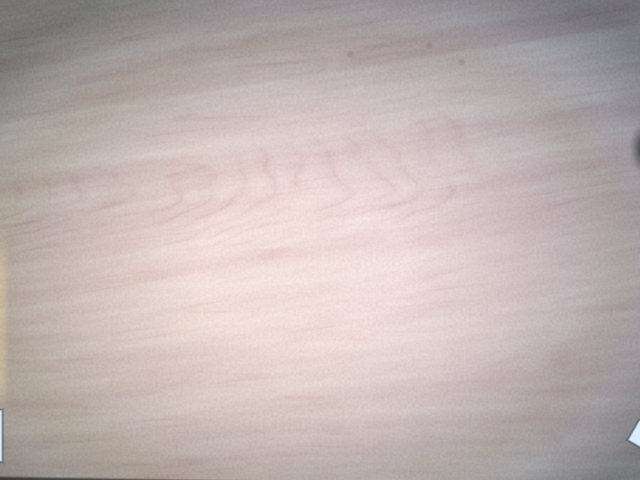
Reproduce this texture procedurally as a WebGL 2 fragment shader.

```glsl
#version 300 es
precision highp float;

uniform vec2 u_resolution;
out vec4 fragColor;

// Illumination: colours from the bright centre to the dark rim
const vec3 LIGHT_RAMP[6] = vec3[6](
    vec3(0.945, 0.866, 0.852), vec3(0.845, 0.776, 0.764), vec3(0.75, 0.70, 0.697),
    vec3(0.675, 0.637, 0.612), vec3(0.622, 0.602, 0.606), vec3(0.47, 0.47, 0.46));
const float LIGHT_STOPS[6] = float[6](0.16, 0.30, 0.40, 0.475, 0.55, 0.66);
const vec2 LIGHT_CENTRE = vec2(0.47, 0.44);
const float LIGHT_SKEW = 0.12;

// Wood
const vec3 GRAIN_TINT = vec3(0.62, 1.0, 0.88);
const float BOARD_SLOPE = 0.155;
const float ARCH_AXIS = 0.60;
const float ARCH_SPACING = 0.075;
const float ARCH_STRENGTH = 0.036;
const float STREAK_STRENGTH = 0.045;
const float VEIN_STRENGTH = 0.028;
const float FIBRE_STRENGTH = 0.022;
const float SENSOR_NOISE = 0.034;
const int KNOT_COUNT = 3;

vec2 hash2(vec2 p) {
    vec3 q = fract(p.xyx * vec3(0.1031, 0.1030, 0.0973));
    q += dot(q, q.yzx + 33.33);
    return fract((q.xx + q.yz) * q.zy);
}

float cornerSlope(vec2 cell, vec2 offset) {
    float angle = 6.2832 * hash2(cell).x;
    return dot(vec2(cos(angle), sin(angle)), offset);
}

float gradientNoise(vec2 p) {
    vec2 i = floor(p), f = p - i;
    vec2 s = f * f * f * (f * (f * 6.0 - 15.0) + 10.0);
    vec2 e = vec2(1.0, 0.0);
    return mix(mix(cornerSlope(i, f), cornerSlope(i + e.xy, f - e.xy), s.x),
               mix(cornerSlope(i + e.yx, f - e.yx), cornerSlope(i + e.xx, f - e.xx), s.x), s.y);
}

float fbm(vec2 p) {
    float sum = 0.0, gain = 1.0;
    for (int i = 0; i < 3; i++) {
        sum += gain * gradientNoise(p);
        p = p * 2.03 + 17.3;
        gain *= 0.55;
    }
    return sum;
}

// Thin dark ring with a soft shade trailing behind it
float growthRing(float t) {
    float f = fract(t);
    float d = (f - 0.6) / 0.09;
    return 0.7 * exp(-d * d) + 0.6 * smoothstep(0.0, 0.6, f) * smoothstep(1.0, 0.6, f);
}

float boxMask(vec2 p, vec2 halfSize, float blur) {
    vec2 d = abs(p) - halfSize;
    return 1.0 - smoothstep(-blur, blur, max(d.x, d.y));
}

vec3 illumination(vec2 uv) {
    float r = length((uv - LIGHT_CENTRE) * vec2(0.97, 1.0));
    r += LIGHT_SKEW * (0.5 - uv.x) * (uv.y - 0.3);
    vec3 c = LIGHT_RAMP[0];
    for (int i = 1; i < 6; i++)
        c = mix(c, LIGHT_RAMP[i], clamp((r - LIGHT_STOPS[i - 1]) / (LIGHT_STOPS[i] - LIGHT_STOPS[i - 1]), 0.0, 1.0));
    // Warm lower left, cool right
    return c + vec3(0.012, 0.006, -0.035) * (0.6 - uv.x - 0.4 * uv.y);
}

void main() {
    vec2 p = gl_FragCoord.xy / u_resolution.y;
    float aspect = u_resolution.x / u_resolution.y;
    vec3 colour = illumination(vec2(p.x / aspect, p.y));

    // Grain coordinates fan out from nearly level to tilted
    float v = p.y - p.x * mix(0.04, BOARD_SLOPE, smoothstep(0.0, 0.6, p.y));
    v += 0.012 * gradientNoise(p * vec2(2.2, 4.0));
    float edge = p.y - p.x * BOARD_SLOPE;

    // Long streaks, thin broken veins and short fibres
    float grain = STREAK_STRENGTH * fbm(vec2(p.x * 1.4, v * 22.0));
    float vein = 1.0 - smoothstep(0.0, 0.12, abs(gradientNoise(vec2(p.x * 2.6 + 9.0, v * 36.0))));
    grain += VEIN_STRENGTH * vein * smoothstep(-0.05, 0.4, gradientNoise(p * vec2(7.0, 18.0) + 5.0));
    grain += FIBRE_STRENGTH * gradientNoise(vec2(p.x * 14.0, v * 95.0));

    // Arched growth rings, cut off by the board edge
    float d = p.y - ARCH_AXIS + 0.025 * gradientNoise(p * 5.0);
    float bend = d > 0.0 ? 0.8 : 3.6;
    float arch = p.x + bend * (sqrt(d * d + 0.0016) - 0.04);
    arch += 0.07 * fbm(p * vec2(3.5, 8.0));
    float archMask = smoothstep(0.625, 0.60, edge) * smoothstep(0.38, 0.54, edge + 0.08 * p.x);
    archMask *= 1.0 - 0.8 * smoothstep(0.85, 1.05, p.x);
    float ringFade = clamp(0.6 + 1.5 * fbm(p * 8.0 + 2.0), 0.1, 1.3);
    grain += ARCH_STRENGTH * archMask * ringFade * growthRing(arch / ARCH_SPACING);

    // Pink upper board with faint ovals, pale board beneath it
    float upper = smoothstep(0.735, 0.75, edge) * smoothstep(0.94, 0.86, edge);
    float oval = length((p - vec2(0.61, 0.87)) * vec2(1.0, 2.0)) + 0.06 * fbm(p * 6.0);
    grain += upper * (0.014 + 0.018 * ringFade * growthRing(oval / 0.085) * smoothstep(0.40, 0.05, oval));
    grain -= 0.020 * smoothstep(0.61, 0.63, edge) * smoothstep(0.75, 0.735, edge);
    colour -= grain * GRAIN_TINT;

    // Small scattered knots
    for (int i = 0; i < KNOT_COUNT; i++) {
        vec2 h = hash2(vec2(float(i) * 7.0 + 3.0, 11.0));
        vec2 centre = vec2((0.2 + 0.6 * h.x) * aspect, 0.84 + 0.08 * h.y);
        colour -= 0.07 * GRAIN_TINT * smoothstep(0.010, 0.003, length(p - centre));
    }

    // Sensor noise
    colour += SENSOR_NOISE * gradientNoise(p * 170.0);
    colour += 0.016 * vec3(gradientNoise(p * 75.0), 0.0, gradientNoise(p * 75.0 + 40.0));

    // Rim: warm left edge, dark spot at right, shadow below
    colour += vec3(0.10, 0.08, 0.0) * smoothstep(0.022, 0.0, p.x) * boxMask(p - vec2(0.0, 0.32), vec2(0.1, 0.16), 0.07);
    colour *= 1.0 - 0.6 * smoothstep(0.065, 0.0, length((p - vec2(aspect + 0.012, 0.69)) * vec2(1.7, 1.0)));
    colour *= 1.0 - 0.55 * smoothstep(0.010, 0.003, p.y + 0.016 * p.x);

    // Pale chips with dark borders at both lower sides
    vec2 chip = mat2(0.87, 0.5, -0.5, 0.87) * (p - vec2(aspect, 0.096));
    vec2 sliver = p - vec2(0.0, 0.092);
    float border = max(boxMask(chip, vec2(0.018, 0.026), 0.003), boxMask(sliver, vec2(0.007, 0.056), 0.003));
    float face = max(boxMask(chip, vec2(0.015, 0.023), 0.003), boxMask(sliver, vec2(0.004, 0.053), 0.003));
    colour = mix(colour, vec3(0.24, 0.30, 0.36), 0.8 * border);
    colour = mix(colour, vec3(0.86, 0.93, 0.98), face);

    fragColor = vec4(clamp(colour, 0.0, 1.0), 1.0);
}
```
